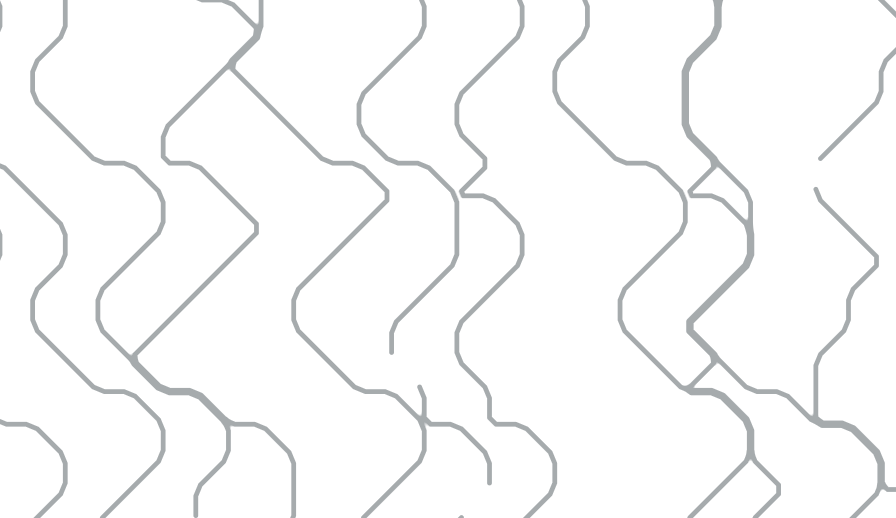
This pattern is drawn by a WebGL 2 fragment shader. Its source:

```glsl
#version 300 es
precision highp float;
// Grey octilinear strands wander down a white sheet, merging and forking.
// Each strand walks a lattice by a hashed rhythm of slants, drops and hops,
// and never passes its left neighbour; smooth unions web the junctions.

uniform vec2 u_resolution;
out vec4 fragColor;

const int ROWS = 19;
const int STRANDS = 16;

float hash(vec2 p) {
    vec3 q = fract(p.xyx * 0.1031);
    q += dot(q, q.yzx + 33.33);
    return fract((q.x + q.y) * q.z);
}

float segmentDistance(vec2 p, vec2 a, vec2 b) {
    vec2 along = b - a;
    vec2 rel = p - a;
    float t = clamp(dot(rel, along) / max(dot(along, along), 1e-6), 0.0, 1.0);
    return length(rel - along * t);
}

float smoothUnion(float a, float b, float k) {
    float h = max(k - abs(a - b), 0.0) / k;
    return min(a, b) - h * h * k * 0.25;
}

// Sideways lattice steps for one row: slant, hop and slant, drop, slant back
float strandStep(float strand, float row) {
    float phase = mod(row + floor(5.0 * hash(vec2(strand, 7.0))), 7.0);
    float chance = hash(vec2(strand + 31.0, row + 3.0));
    if (chance < 0.10) return 0.0;
    if (chance < 0.19) return -1.0;
    if (phase < 2.0) return 1.0;
    if (phase < 3.0) return 2.0;
    return (phase > 3.5 && phase < 5.5) ? -1.0 : 0.0;
}

// Draws one edge, trimmed at both ends, and a chamfer from the previous edge
void traceEdge(vec2 p, vec2 a, vec2 b, bool visible, inout vec2 pen, inout float d) {
    vec2 trim = normalize(b - a) * 0.2;
    if (visible) {
        d = min(d, segmentDistance(p, pen, a + trim));
        d = min(d, segmentDistance(p, a + trim, b - trim));
    }
    pen = b - trim;
}

float networkDistance(vec2 p) {
    float leftStrand[ROWS];
    for (int r = 0; r < ROWS; r++) leftStrand[r] = -100.0;

    float network = 100.0;
    for (int s = 0; s < STRANDS; s++) {
        float strand = float(s);
        float x = 3.0 * strand - 13.0;
        vec2 pen = vec2(x, -1.0);
        float d = 100.0;

        for (int r = 0; r < ROWS; r++) {
            float row = float(r);
            vec2 start = vec2(x, row - 1.0);

            // Stay right of the neighbour: touch it or leave a clear gap
            float nextX = max(x + strandStep(strand, row), leftStrand[r]);
            if (nextX - leftStrand[r] == 1.0 && nextX - x < 2.0) nextX += 1.0;
            leftStrand[r] = nextX;

            bool near = abs(p.y - row + 0.5) < 1.6;
            bool visible = near && hash(vec2(row + 11.0, strand + 57.0)) > 0.03;
            if (nextX - x > 1.5) {
                vec2 hop = start + vec2(1.0, 0.0);
                traceEdge(p, start, hop, visible, pen, d);
                start = hop;
            }
            traceEdge(p, start, vec2(nextX, row), visible, pen, d);
            x = nextX;
        }
        network = smoothUnion(network, d, 0.16);
    }
    return network;
}

void main() {
    // Lattice units, counted down from the top edge
    float cell = 0.063 * u_resolution.y;
    vec2 p = vec2(gl_FragCoord.x, u_resolution.y - gl_FragCoord.y) / cell;

    float d = networkDistance(p) - 0.073;
    float ink = clamp(0.5 - d * cell, 0.0, 1.0);

    vec3 paper = vec3(1.0);
    vec3 grey = vec3(0.65, 0.67, 0.68);
    fragColor = vec4(mix(paper, grey, ink), 1.0);
}
```
